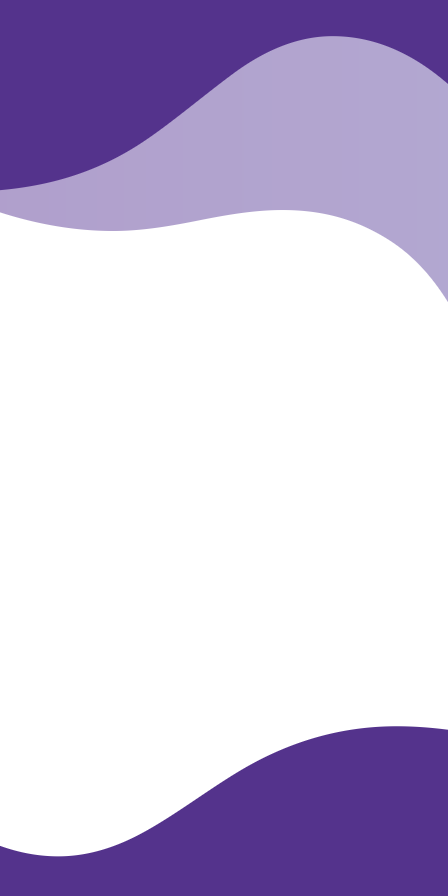
Write a Shadertoy shader that draws this background.

```glsl
// Flowing violet waves at the top and bottom of a white page, with a lilac ribbon.
// Each edge is a smooth chain of cubic Hermite spans; the areas below or above
// the edges are filled in layers with antialiased coverage.

const vec3 WHITE = vec3(1.0);
const vec3 VIOLET = vec3(0.33, 0.20, 0.55);
const vec3 LILAC_LEFT = vec3(0.69, 0.625, 0.80);
const vec3 LILAC_RIGHT = vec3(0.70, 0.655, 0.818);

// Cubic between two knots, each holding (x, height, slope)
float hermite(float x, vec3 a, vec3 b) {
    float span = b.x - a.x;
    float t = clamp((x - a.x) / span, 0.0, 1.0);
    float s = 1.0 - t;
    return s * s * ((1.0 + 2.0 * t) * a.y + t * span * a.z)
         + t * t * ((1.0 + 2.0 * s) * b.y - s * span * b.z);
}

// Height of a wave edge at x
float waveHeight(float x, vec3 knots[6]) {
    float height = knots[0].y;
    for (int i = 0; i < 5; i++) {
        if (x >= knots[i].x) height = hermite(x, knots[i], knots[i + 1]);
    }
    return height;
}

// Coverage of the region where d is positive, softened over one pixel
float coverage(float d) {
    float pixel = length(vec2(dFdx(d), dFdy(d)));
    return clamp(0.5 + d / max(pixel, 1e-5), 0.0, 1.0);
}

void mainImage(out vec4 fragColor, in vec2 fragCoord) {
    // Canvas units: width 1, height 2
    vec2 p = fragCoord / iResolution.xy * vec2(1.0, 2.0);

    // Wave edges from left to right
    vec3 crest[6] = vec3[6](
        vec3(0.0, 1.5755, 0.09), vec3(0.3255, 1.6875, 0.68),
        vec3(0.4232, 1.7604, 0.785), vec3(0.5208, 1.8359, 0.74),
        vec3(0.7422, 1.9193, 0.0), vec3(1.0, 1.8125, -0.87));
    vec3 ribbon[6] = vec3[6](
        vec3(0.0, 1.526, -0.32), vec3(0.2526, 1.4844, 0.0),
        vec3(0.4427, 1.5078, 0.2), vec3(0.6302, 1.5312, 0.0),
        vec3(0.8333, 1.4844, -0.52), vec3(1.0, 1.3255, -1.6));
    vec3 ground[6] = vec3[6](
        vec3(0.0, 0.112, -0.36), vec3(0.1302, 0.0885, 0.0),
        vec3(0.3125, 0.138, 0.53), vec3(0.5339, 0.2786, 0.6),
        vec3(0.8854, 0.3789, 0.0), vec3(1.0, 0.3711, -0.13));

    // Layers: page, lilac ribbon, violet top, violet bottom
    vec3 lilac = mix(LILAC_LEFT, LILAC_RIGHT, p.x);
    vec3 color = mix(WHITE, lilac, coverage(p.y - waveHeight(p.x, ribbon)));
    color = mix(color, VIOLET, coverage(p.y - waveHeight(p.x, crest)));
    color = mix(color, VIOLET, coverage(waveHeight(p.x, ground) - p.y));

    fragColor = vec4(color, 1.0);
}
```
